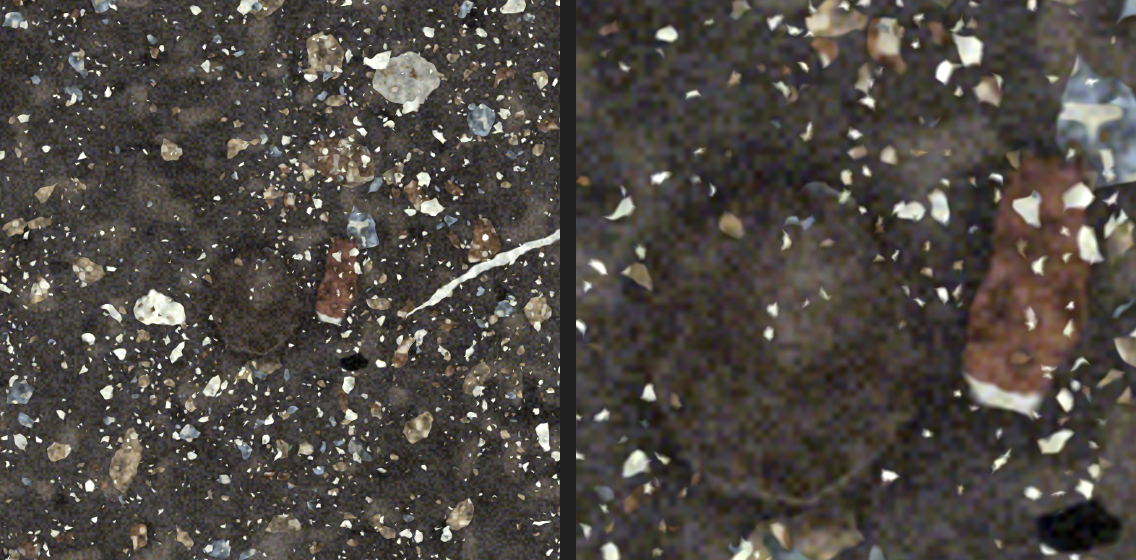
Left: the whole. Right: its middle third, enlarged.
Reproduce this texture procedurally as a WebGL 2 fragment shader.

```glsl
#version 300 es
precision highp float;
uniform vec2 u_resolution;
out vec4 fragColor;

vec3 hash3(vec2 p) {
  vec3 q = fract(vec3(p.xyx) * vec3(0.1031, 0.1030, 0.0973));
  q += dot(q, q.yxz + 33.33);
  return fract((q.xxy + q.yzz) * q.zyx);
}

vec3 noise3(vec2 p) {
  vec2 i = floor(p), f = fract(p);
  f = f * f * (3.0 - 2.0 * f);
  return mix(mix(hash3(i), hash3(i + vec2(1, 0)), f.x),
             mix(hash3(i + vec2(0, 1)), hash3(i + vec2(1, 1)), f.x), f.y);
}

vec2 rotate(vec2 p, float a) {
  return mat2(cos(a), -sin(a), sin(a), cos(a)) * p;
}

float ellipse(vec2 p, vec2 size) {
  return (length(p / size) - 1.0) * min(size.x, size.y);
}

float cover(float d, float soft) {
  float w = max(soft, 0.8 / u_resolution.y);
  return smoothstep(w, -w, d);
}

vec3 mineral(float pick, float bright) {
  if (pick < bright) return vec3(0.94, 0.96, 0.9);
  float t = (pick - bright) / (1.0 - bright);
  if (t < 0.55) return vec3(0.6, 0.54, 0.44);
  if (t < 0.75) return vec3(0.45, 0.35, 0.27);
  return vec3(0.5, 0.55, 0.59);
}

// One layer of broken, faceted grains, one candidate per cell
vec3 grains(vec3 col, vec2 p, float freq, float density, float bright, float seed) {
  vec2 g = p * freq, cell = floor(g);
  vec3 rough = noise3(g * 4.0 + seed) - 0.5, chip = noise3(p * 110.0 + seed) - 0.5;
  vec3 mottle = noise3(p * 75.0 + seed);
  float speck = noise3(p * 170.0 + seed).x;
  for (int j = -1; j <= 1; j++)
  for (int i = -1; i <= 1; i++) {
    vec2 id = cell + vec2(i, j);
    vec3 place = hash3(id + seed), form = hash3(id + seed + 71.0), tint = hash3(id + seed + 139.0);
    float cluster = smoothstep(0.2, 0.8, noise3(id / freq * 8.0 + 5.0).x);
    float open = smoothstep(0.06, 0.11, length((id + 0.5) / freq - vec2(0.455, 0.46)));
    if (place.z > density * (0.4 + 1.2 * cluster) * mix(0.25, 1.0, open)) continue;
    vec2 q = rotate(g - id - 0.5 - 0.8 * (place.xy - 0.5), 6.283 * form.x);
    vec2 size = mix(0.16, 0.38, form.y * form.y) * vec2(1.25, mix(0.4, 1.0, form.z));
    q.y += (tint.z - 0.5) * 1.6 * q.x * q.x;
    q += rough.xy * 0.14 + chip.xy * 0.005 * min(freq, 20.0);
    float d = ellipse(q, size);
    for (int k = 0; k < 3; k++) {
      float a = 6.283 * fract(tint.y * 7.0 + float(k) * 0.37);
      vec2 n = vec2(cos(a), sin(a));
      d = max(d, dot(q, n) - length(n * size) * (0.66 + 0.3 * form.x));
    }
    d /= freq;
    vec3 body = mineral(tint.x, bright);
    float shade = 0.42 + 0.65 * mottle.x + 0.4 * speck;
    if (tint.x < bright) shade = 0.8 + 0.4 * mottle.x;
    body *= shade;
    body = mix(body, vec3(0.92, 0.91, 0.83), 0.75 * smoothstep(0.6, 0.85, mottle.y) * step(0.3, form.z));
    // Thin dark halo, then the grain itself
    col *= 1.0 - 0.12 * cover(d - 0.002, 0.005);
    col = mix(col, body, cover(d, 0.0017) * mix(0.55, 1.0, smoothstep(0.0, 0.5, tint.z + bright)));
  }
  return col;
}

void main() {
  vec2 p = gl_FragCoord.xy / u_resolution.y;
  vec2 w = p + 0.012 * (noise3(p * 34.0).xy - 0.5) + 0.005 * (noise3(p * 110.0).xy - 0.5);

  // Muddy matrix
  vec3 col = vec3(0.246, 0.233, 0.222);
  col += 0.07 * (noise3(p * 6.0).x - 0.5) + 0.08 * (noise3(p * 40.0).x - 0.5);
  col += vec3(0.13, 0.115, 0.095) * smoothstep(0.6, 0.9, noise3(w * 24.0 + 9.0).y);
  col *= 1.0 - 0.4 * smoothstep(0.82, 0.96, noise3(w * 19.0 + 40.0).z);

  col = grains(col, p, 7.5, 0.45, 0.08, 11.0);
  col = grains(col, p, 17.0, 0.38, 0.3, 307.0);

  // Round dark pellet with a shadowed rim
  float pellet = ellipse(w - vec2(0.455, 0.46), vec2(0.083, 0.094));
  vec3 pelletTone = vec3(0.24, 0.213, 0.19) + 0.13 * (noise3(p * 70.0).x - 0.5);
  pelletTone += vec3(0.12, 0.105, 0.095) * smoothstep(0.065, 0.0, length(p - vec2(0.47, 0.49)));
  col = mix(col, vec3(0.13, 0.115, 0.11), 0.8 * cover(pellet - 0.016, 0.02));
  col = mix(col, pelletTone, cover(pellet, 0.007));
  col += 0.14 * cover(abs(pellet + 0.004) - 0.002, 0.003) * smoothstep(0.42, 0.37, p.y);

  // Rust coloured elongated grain with a pale foot
  vec2 r = rotate(w - vec2(0.605, 0.498), -0.2);
  float rust = max(ellipse(r, vec2(0.031, 0.088)), abs(r.y) - 0.077);
  vec3 rustTone = vec3(0.37, 0.265, 0.22) * (0.6 + 0.8 * noise3(p * 75.0).y);
  rustTone = mix(rustTone, vec3(0.85, 0.86, 0.82), smoothstep(-0.06, -0.066, r.y));
  col = mix(col, vec3(0.12, 0.105, 0.1), 0.65 * cover(rust - 0.012, 0.014));
  col = mix(col, rustTone, cover(rust, 0.003));

  col = grains(col, p, 39.0, 0.34, 0.48, 523.0);
  col = grains(col, p, 90.0, 0.16, 0.55, 811.0);

  // Bright curved splinter
  float t = p.x - 0.725;
  float arc = 0.43 + 0.78 * t - 0.85 * t * t;
  float swell = smoothstep(0.0, 0.06, t) * (0.45 + 0.55 * smoothstep(0.27, 0.14, t));
  float width = 0.0015 + 0.0075 * swell * (0.3 + noise3(p * 32.0).z);
  float splinter = max(abs(w.y - arc) * 0.82 - width, -t);
  col = mix(col, vec3(0.92, 0.94, 0.9) * (0.85 + 0.25 * noise3(p * 90.0).x), cover(splinter, 0.0018));

  // Opaque black grain
  col = mix(col, vec3(0.05, 0.05, 0.06), cover(ellipse(w - vec2(0.633, 0.352), vec2(0.022, 0.015)), 0.003));

  // Fine speckle, strongest in blue
  vec3 fine = noise3(p * 250.0) - 0.5;
  float grit = noise3(p * 215.0 + 63.0).x - 0.5;
  col += fine * vec3(0.06, 0.05, 0.15) + 0.14 * grit;
  fragColor = vec4(clamp(col, 0.0, 1.0), 1.0);
}
```
